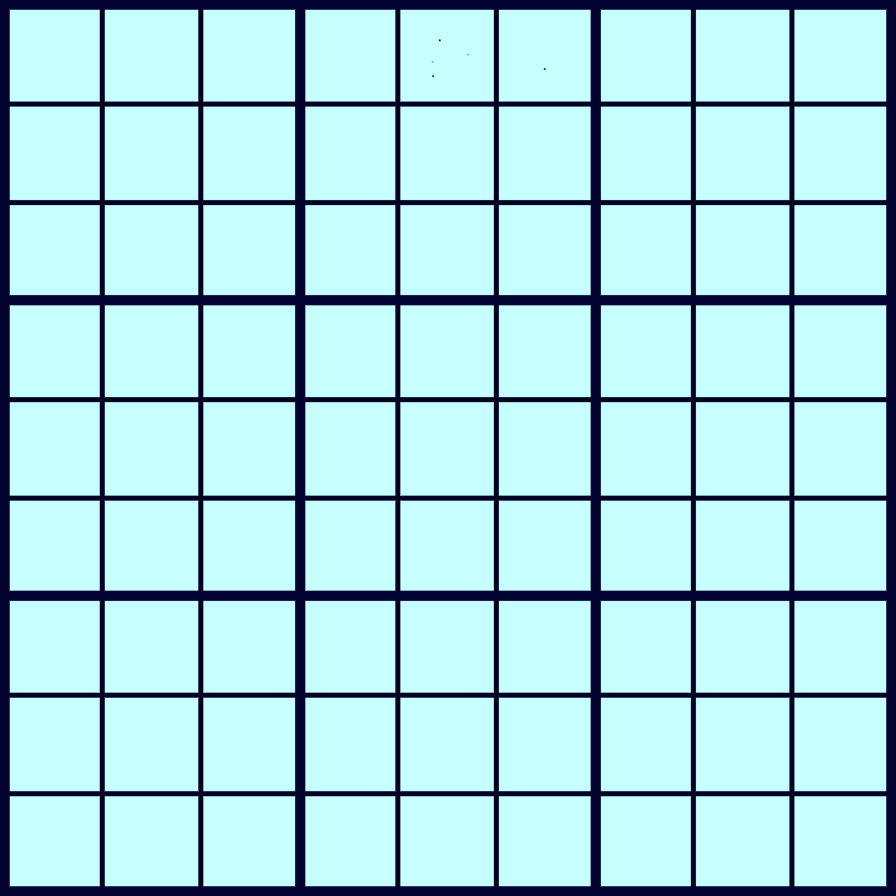
This pattern is drawn by a WebGL 1 fragment shader. Its source:

```glsl
precision highp float;

// A 9 by 9 board of pale cyan cells, ruled by thin near-black lines and
// grouped 3 by 3 by thicker navy bars that also frame the canvas. Lines are
// distances to repeated positions; a few tiny ink specks mark the top row.

uniform vec2 u_resolution;

const vec3 CELL_COLOR = vec3(0.78, 1.00, 1.00);
const vec3 BAR_COLOR  = vec3(0.01, 0.01, 0.19);
const vec3 RULE_COLOR = vec3(0.00, 0.00, 0.13);

const float CELLS     = 9.0;     // cells across and down
const float GROUP     = 3.0;     // cells between two bars
const float MARGIN    = 0.0052;  // canvas edge to centre of outer bar
const float BAR_HALF  = 0.0057;  // half width of a bar
const float RULE_HALF = 0.0028;  // half width of a thin rule
const vec2  RULE_SHIFT = vec2(-0.001);  // rules sit slightly left and low

const int   SPECKS       = 5;
const float SPECK_RADIUS = 0.0011;
const vec2  SPECK_ORIGIN = vec2(0.483, 0.910);
const vec2  SPECK_SPREAD = vec2(0.125, 0.056);

// Distance on each axis to the nearest multiple of the pitch
vec2 lineDistance(vec2 p, float pitch) {
  return abs(fract(p / pitch + 0.5) - 0.5) * pitch;
}

// Coverage of a shape from its signed distance, smoothed over a pixel
float coverage(float dist, float pixel) {
  return 1.0 - smoothstep(-0.75 * pixel, 0.75 * pixel, dist);
}

// Lines along both axes
float grid(vec2 p, float pitch, float halfWidth, float pixel) {
  vec2 d = lineDistance(p, pitch);
  return coverage(min(d.x, d.y) - halfWidth, pixel);
}

// Small dots crowded to the left of their patch, some of them faint
float specks(vec2 uv, float pixel) {
  float ink = 0.0;
  for (int i = 0; i < SPECKS; i++) {
    float n = float(i);
    float t = n / float(SPECKS - 1);
    vec2 scatter = vec2(t * t * t * t, fract(0.375 + 0.714 * n));
    vec2 center = SPECK_ORIGIN + SPECK_SPREAD * scatter;
    float strength = mod(n, 3.0) < 0.5 ? 0.3 : 0.85;
    float dist = length(uv - center) - SPECK_RADIUS;
    ink = max(ink, strength * coverage(dist, pixel));
  }
  return ink;
}

void main() {
  vec2 uv = gl_FragCoord.xy / u_resolution;
  float pixel = 1.0 / min(u_resolution.x, u_resolution.y);
  float pitch = (1.0 - 2.0 * MARGIN) / CELLS;
  vec2 board = uv - MARGIN;

  float rules = grid(board - RULE_SHIFT, pitch, RULE_HALF, pixel);
  float bars = grid(board, pitch * GROUP, BAR_HALF, pixel);

  vec3 color = mix(CELL_COLOR, RULE_COLOR, specks(uv, pixel));
  color = mix(color, RULE_COLOR, rules);
  color = mix(color, BAR_COLOR, bars);
  gl_FragColor = vec4(color, 1.0);
}
```
